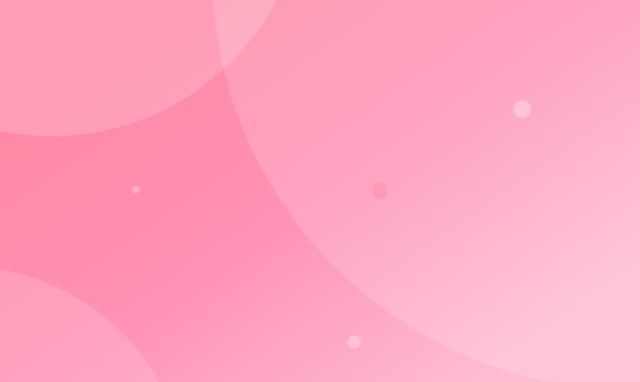
Write a Shadertoy shader that draws this background.

```glsl
// A soft pink diagonal gradient under three large translucent discs,
// with a few small pale dots and one deeper pink oval.
// Every shape is a distance function blended with a smoothed edge.

#define DEEP_PINK vec3(1.0, 0.541, 0.651)
#define MID_PINK vec3(1.0, 0.573, 0.714)
#define PALE_PINK vec3(1.0, 0.737, 0.822)
#define GRADIENT_SLOPE 0.70
#define GRADIENT_STOPS vec3(0.437, 1.09, 1.88)
#define OVAL_CENTER vec2(0.9945, 0.500)
#define OVAL_RADII vec2(0.0186, 0.0223)
#define OVAL_OPACITY 0.5

const int DISC_COUNT = 6;

// Each disc: center x, center y, radius, white opacity
const vec4 DISCS[DISC_COUNT] = vec4[DISC_COUNT](
    vec4(1.6507, 1.0764, 1.0960, 0.15),
    vec4(0.1354, 1.3070, 0.6635, 0.17),
    vec4(-0.100, -0.288, 0.5910, 0.14),
    vec4(1.3670, 0.7140, 0.0229, 0.30),
    vec4(0.3560, 0.5040, 0.0104, 0.22),
    vec4(0.9270, 0.1050, 0.0164, 0.29));

// Coverage of a shape from its signed distance, about one pixel soft
float coverage(float dist) {
    float halfPixel = 0.75 / iResolution.y;
    return 1.0 - smoothstep(-halfPixel, halfPixel, dist);
}

float ellipseDistance(vec2 p, vec2 radii) {
    return (length(p / radii) - 1.0) * min(radii.x, radii.y);
}

// Three-stop gradient running from upper left to lower right
vec3 background(vec2 p) {
    float along = GRADIENT_SLOPE * p.x + 1.0 - p.y;
    vec3 stops = GRADIENT_STOPS;
    float lower = clamp((along - stops.x) / (stops.y - stops.x), 0.0, 1.0);
    float upper = clamp((along - stops.y) / (stops.z - stops.y), 0.0, 1.0);
    return mix(mix(DEEP_PINK, MID_PINK, lower), PALE_PINK, upper);
}

void mainImage(out vec4 fragColor, in vec2 fragCoord) {
    vec2 p = fragCoord / iResolution.y;
    vec3 color = background(p);

    // Translucent white discs and dots
    for (int i = 0; i < DISC_COUNT; i++) {
        vec4 disc = DISCS[i];
        float dist = length(p - disc.xy) - disc.z;
        color = mix(color, vec3(1.0), disc.w * coverage(dist));
    }

    // Deeper pink oval
    float oval = coverage(ellipseDistance(p - OVAL_CENTER, OVAL_RADII));
    color = mix(color, DEEP_PINK, OVAL_OPACITY * oval);

    fragColor = vec4(color, 1.0);
}
```
